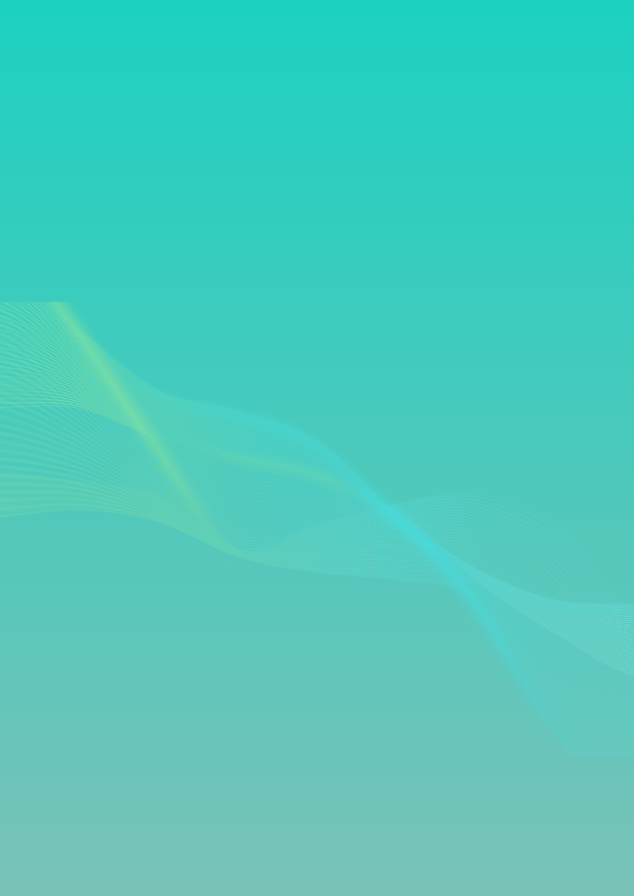
Give the GLSL for this background, as a Shadertoy shader.

```glsl
#define TOP_COLOR vec3(0.11, 0.82, 0.755)
#define BASE_COLOR vec3(0.475, 0.76, 0.72)
#define LIME vec3(0.55, 0.90, 0.62)
#define CYAN vec3(0.27, 0.87, 0.88)
#define MIST vec3(0.46, 0.88, 0.85)
#define STRANDS 34.0
#define STRAND_ALPHA 0.30
#define FOLD_WIDTH 0.007
#define CLIP_LOW 0.155
#define CLIP_HIGH 0.663

// Smooth height through nine evenly spaced controls
float curve(float k[9], float x) {
    float s = clamp(x, 0.0, 0.9999) * 8.0;
    int i = int(s);
    float f = fract(s);
    float a = k[max(i - 1, 0)], b = k[i], c = k[i + 1], d = k[min(i + 2, 8)];
    return b + 0.5 * f * (c - a + f * (2.0 * a - 5.0 * b + 4.0 * c - d
             + f * (3.0 * (b - c) + d - a)));
}

// Fine strands spread evenly between two curves
float sheet(float h, float a, float b, float pixel) {
    float low = min(a, b), high = max(a, b);
    float gap = max(high - low, 0.004);
    float inside = smoothstep(-pixel, pixel, h - low) * smoothstep(-pixel, pixel, high - h);
    float wave = abs(fract((h - low) / gap * STRANDS) - 0.5);
    float strand = smoothstep(0.12, 0.48, wave);
    float crowding = pixel * STRANDS / gap;
    strand = mix(strand, 0.4, smoothstep(0.3, 0.75, crowding));
    float density = clamp(0.11 / gap, 0.65, 1.5);
    return inside * strand * density * STRAND_ALPHA;
}

// Soft light where strands gather on a fold
float fold(float h, float c, float slope) {
    float d = (h - c) / (FOLD_WIDTH * sqrt(1.0 + slope * slope));
    return exp(-d * d);
}

void mainImage(out vec4 fragColor, in vec2 fragCoord) {
    vec2 uv = fragCoord / iResolution.xy;
    float x = uv.x, h = uv.y, pixel = 1.0 / iResolution.y;
    vec3 color = mix(BASE_COLOR, TOP_COLOR, h);

    // Ribbon outlines and inner folds
    float crestKeys[9] = float[9](.720, .634, .565, .542, .509, .427, .366, .331, .326);
    float ridgeKeys[9] = float[9](.740, .629, .499, .388, .415, .438, .449, .417, .326);
    float middleKeys[9] = float[9](.545, .544, .510, .488, .469, .421, .323, .182, .090);
    float lowerKeys[9] = float[9](.473, .463, .447, .388, .415, .427, .352, .293, .245);
    float hemKeys[9] = float[9](.423, .431, .417, .378, .361, .352, .327, .180, .080);
    float crest = curve(crestKeys, x);
    float ridge = curve(ridgeKeys, x);
    float middle = curve(middleKeys, x);
    float lower = curve(lowerKeys, x);
    float hem = curve(hemKeys, x);

    // Woven sheets, lime on the left turning cyan
    float clip = smoothstep(-pixel, pixel, h - CLIP_LOW) * smoothstep(-pixel, pixel, CLIP_HIGH - h);
    float right = smoothstep(0.55, 0.85, x);
    vec3 tint = mix(LIME, CYAN, smoothstep(0.18, 0.5, x));
    vec3 lowTint = mix(LIME, MIST, smoothstep(0.3, 0.6, x));
    color = mix(color, lowTint, clip * sheet(h, ridge, hem, pixel) * mix(0.9, 0.35, right));
    color = mix(color, tint, clip * sheet(h, crest, middle, pixel) * mix(1.0, 0.7, right));
    color = mix(color, tint, clip * sheet(h, middle, ridge, pixel) * mix(0.7, 0.25, right));
    color = mix(color, tint, clip * sheet(h, lower, hem, pixel) * 0.6);
    color = mix(color, MIST, clip * sheet(h, crest, lower, pixel) * mix(0.2, 1.5, right));

    // Folds glow along parts of their length
    float ridgeGlow = fold(h, ridge, 2.0) * (1.0 - smoothstep(0.22, 0.38, x));
    float middleGlow = fold(h, middle, 0.5) * smoothstep(0.28, 0.4, x) * (1.0 - smoothstep(0.5, 0.6, x));
    float crestGlow = fold(h, crest - 0.006, 1.0) * smoothstep(0.1, 0.45, x) * (1.0 - 0.6 * right);
    float twistGlow = fold(h, middle, 1.8) * smoothstep(0.52, 0.64, x) * (1.0 - smoothstep(0.75, 0.92, x));
    color = mix(color, LIME, clip * (0.42 * ridgeGlow + 0.2 * middleGlow));
    color = mix(color, CYAN, clip * (0.26 * crestGlow + 0.42 * twistGlow));

    fragColor = vec4(color, 1.0);
}
```
